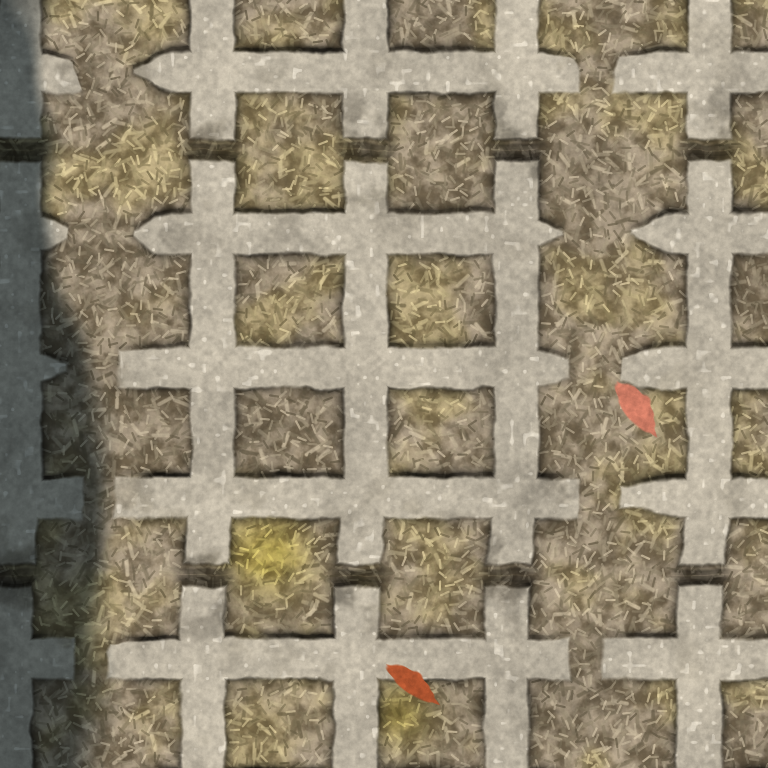
This texture is drawn by a Shadertoy shader. Its source:

```glsl
// Weathered concrete grid pavers: a lattice of pale bars around square pockets of soil
// and dry straw. Each paver holds three bars each way and breaks off at its joints;
// noise wears the edges, and a soft shadow and two fallen leaves lie on top.

const vec2 PAVER = vec2(0.647, 0.554);       // size of one paver
const vec2 JOINT = vec2(0.130, 0.195);       // first joint, from the upper left
const vec2 JOINT_HALF = vec2(0.021, 0.015);
const vec3 COLUMN_BARS = vec3(0.147, 0.3465, 0.5425);
const vec3 ROW_BARS = vec3(0.109, 0.284, 0.453);
const vec3 CONCRETE = vec3(0.735, 0.700, 0.630);
const vec3 SOIL_DARK = vec3(0.41, 0.36, 0.28);
const vec3 SOIL_LIGHT = vec3(0.67, 0.61, 0.52);
const vec3 STRAW_DARK = vec3(0.39, 0.35, 0.27);
const vec3 STRAW_LIGHT = vec3(0.82, 0.76, 0.65);
const vec3 SHADE = vec3(0.43, 0.48, 0.52);

float hash(vec2 p) {
    vec3 q = fract(vec3(p.xyx) * 0.1031);
    q += dot(q, q.yzx + 33.33);
    return fract((q.x + q.y) * q.z);
}

float noise(vec2 p) {
    vec2 i = floor(p), f = fract(p);
    f = f * f * (3.0 - 2.0 * f);
    return mix(mix(hash(i), hash(i + vec2(1, 0)), f.x),
               mix(hash(i + vec2(0, 1)), hash(i + vec2(1, 1)), f.x), f.y);
}

float fbm(vec2 p) {
    float sum = 0.0, amp = 0.53;
    for (int i = 0; i < 4; i++) {
        sum += amp * noise(p);
        p = mat2(1.6, 1.2, -1.2, 1.6) * p + 7.3;
        amp *= 0.5;
    }
    return sum;
}

vec2 jointDistance(vec2 p) {
    vec2 local = mod(p - JOINT, PAVER);
    return min(local, PAVER - local);
}

float barDistance(float x, vec3 centres, float halfWidth) {
    vec3 d = abs(x - centres);
    return min(d.x, min(d.y, d.z)) - halfWidth;
}

// Signed distance to the concrete, negative inside
float lattice(vec2 p) {
    vec2 local = mod(p - JOINT, PAVER), joint = jointDistance(p);
    float columns = barDistance(local.x, COLUMN_BARS, 0.0285);
    float rows = barDistance(local.y, ROW_BARS, 0.0265);
    columns = max(columns, JOINT_HALF.y - joint.y);
    rows = max(rows, JOINT_HALF.x - joint.x);
    float overgrown = smoothstep(0.52, 0.78, noise(p * 8.0 + 3.7));
    rows += 0.04 * overgrown * exp(-joint.x * joint.x * 250.0);
    return min(columns, rows);
}

// Lays randomly turned short stalks over a base colour
vec3 addStraw(vec3 base, vec2 p, float density, float seed) {
    vec2 cell = floor(p * density), f = fract(p * density);
    for (int k = 0; k < 9; k++) {
        vec2 n = vec2(k % 3, k / 3) - 1.0, id = cell + n + seed;
        vec2 d = f - n - vec2(hash(id), hash(id + 17.1));
        float angle = 6.2832 * hash(id + 41.7);
        vec2 dir = vec2(cos(angle), sin(angle));
        float along = clamp(dot(d, dir), -0.45, 0.45);
        float cover = 1.0 - smoothstep(0.05, 0.19, length(d - dir * along));
        vec3 tint = mix(STRAW_DARK, STRAW_LIGHT, hash(id + 73.3));
        base = mix(base, tint, cover * 0.75);
    }
    return base;
}

// Coverage of a pointed leaf
float leaf(vec2 p, float angle, vec2 size) {
    float c = cos(angle), s = sin(angle);
    p = vec2(c * p.x + s * p.y, c * p.y - s * p.x) / size;
    float edge = abs(p.y) + p.x * p.x + 0.5 * (noise(p * 3.0 + 9.0) - 0.5);
    return 1.0 - smoothstep(0.8, 1.1, edge);
}

void mainImage(out vec4 fragColor, in vec2 fragCoord) {
    vec2 uv = fragCoord / iResolution.y;
    vec2 p = vec2(uv.x, 1.0 - uv.y);
    p.x += 0.013 * smoothstep(0.60, 0.80, p.y);   // lower pavers sit askew
    vec2 wobble = vec2(fbm(p * 38.0), fbm(p * 38.0 + 51.0)) - 0.5;
    vec2 worn = p + 0.009 * wobble;
    float d = lattice(worn);
    vec2 joint = jointDistance(worn);
    float broad = fbm(p * 9.0), grain = fbm(p * 150.0);

    // Soil and straw, with moss and dark rims under the bars
    vec3 soil = mix(SOIL_DARK, SOIL_LIGHT, smoothstep(0.25, 0.75, fbm(p * 55.0)));
    soil = addStraw(soil, p, 48.0, 11.0);
    soil = addStraw(soil, p, 85.0, 57.0);
    soil *= 0.80 + 0.30 * broad + 0.24 * (grain - 0.2);
    float moss = exp(-350.0 * dot(uv - vec2(0.35, 0.27), uv - vec2(0.35, 0.27)))
               + exp(-500.0 * dot(uv - vec2(0.52, 0.07), uv - vec2(0.52, 0.07)));
    soil *= mix(vec3(1.0), vec3(1.04, 1.03, 0.72), moss + 0.35 * smoothstep(0.5, 0.7, broad));
    float lowerRim = exp(-max(lattice(worn + vec2(0.0, 0.005)), 0.0) / 0.005);
    float rim = max(exp(-max(d, 0.0) / 0.006), lowerRim);
    soil *= 1.0 - rim * mix(0.18, 0.62, smoothstep(0.02, 0.08, joint.x)) * (0.55 + 0.8 * noise(p * 24.0));
    float crack = 1.0 - smoothstep(0.002, 0.007, abs(joint.y - 0.004));
    soil *= 1.0 - 0.4 * crack * (1.0 - smoothstep(-0.01, 0.02, barDistance(mod(p.x - JOINT.x, PAVER.x), COLUMN_BARS, 0.0285)));

    // Concrete with sandy grain, stains and pale chips
    vec3 concrete = CONCRETE * (0.74 + 0.28 * grain + 0.24 * broad);
    concrete += 0.13 * smoothstep(0.78, 0.95, noise(p * 120.0 + 20.0));
    float dirt = smoothstep(0.52, 0.72, fbm(p * 22.0 + 8.0)) * exp(-min(joint.x, joint.y) * 14.0);
    concrete = mix(concrete, soil, 0.55 * dirt);
    vec3 color = mix(concrete, soil, smoothstep(-0.003, 0.003, d));

    // Fallen leaves
    float veins = 0.82 + 0.36 * grain;
    color = mix(color, vec3(0.80, 0.48, 0.39) * veins, leaf(uv - vec2(0.828, 0.469), -0.95, vec2(0.043, 0.019)));
    color = mix(color, vec3(0.68, 0.33, 0.19) * veins, leaf(uv - vec2(0.536, 0.110), -0.65, vec2(0.042, 0.015)));

    // Soft shadow along the left side
    float shadowEdge = mix(0.048, 0.128, smoothstep(0.15, 0.56, p.y)) + 0.05 * (noise(p * 11.0) - 0.5);
    color *= mix(SHADE, vec3(1.0), smoothstep(-0.022, 0.022, uv.x - shadowEdge));
    fragColor = vec4(clamp(color, 0.0, 1.0), 1.0);
}
```
